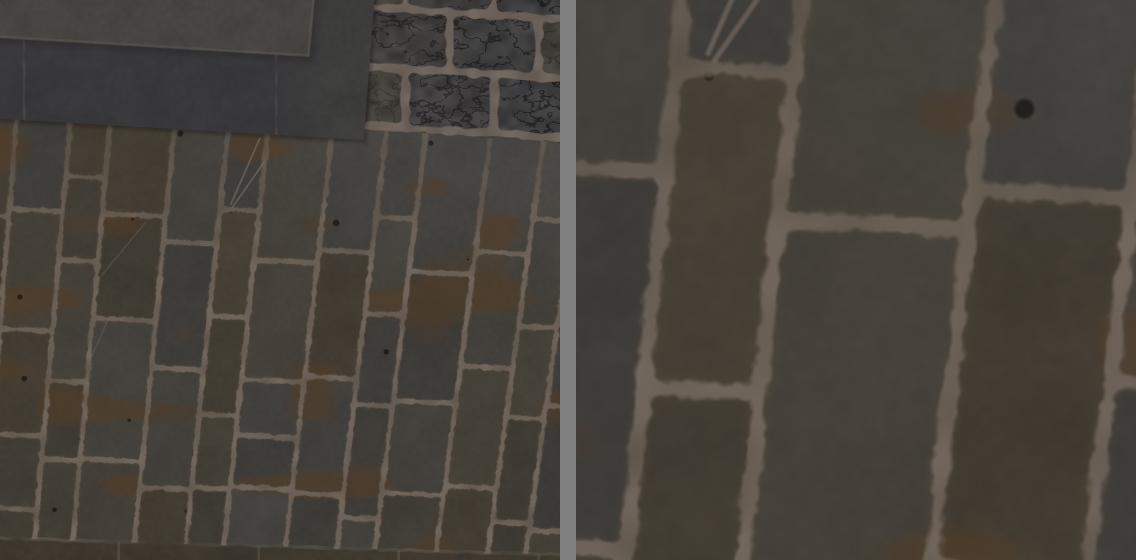
Left, the full canvas; right, a detail of the centre.
Write a three.js fragment shader that draws this texture.

```glsl
// Worn stone paving in leaning columns, below dark steps and a rough block wall.
varying vec2 vUv;

const vec3 WARM_STONE = vec3(0.268, 0.242, 0.203);
const vec3 COOL_STONE = vec3(0.250, 0.248, 0.235);
const vec3 PALE_STONE = vec3(0.285, 0.280, 0.275);
const vec3 STEP_STONE = vec3(0.220, 0.220, 0.232);
const vec3 TREAD_STONE = vec3(0.275, 0.268, 0.258);
const vec3 MORTAR = vec3(0.450, 0.408, 0.370);
const vec3 RUST = vec3(0.340, 0.235, 0.135);
const float LANE_PERIOD = 0.277;

// Hash and noise
float hash(vec2 p) {
  vec3 q = fract(vec3(p.xyx) * 0.1031);
  q += dot(q, q.yzx + 33.33);
  return fract((q.x + q.y) * q.z);
}

float noise(vec2 p) {
  vec2 i = floor(p), f = fract(p);
  f = f * f * (3.0 - 2.0 * f);
  return mix(mix(hash(i), hash(i + vec2(1, 0)), f.x),
             mix(hash(i + vec2(0, 1)), hash(i + vec2(1, 1)), f.x), f.y);
}

float fbm(vec2 p) {
  float sum = 0.0, amp = 0.5;
  for (int i = 0; i < 4; i++) {
    sum += amp * noise(p);
    p = p * 2.03 + 17.0;
    amp *= 0.5;
  }
  return sum;
}

// Distances
float roundBox(vec2 p, vec2 lo, vec2 hi, float r) {
  vec2 q = abs(p - 0.5 * (lo + hi)) - 0.5 * (hi - lo) + r;
  return length(max(q, 0.0)) + min(max(q.x, q.y), 0.0) - r;
}

float segment(vec2 p, vec2 a, vec2 b) {
  vec2 d = b - a;
  return length(p - a - d * clamp(dot(p - a, d) / dot(d, d), 0.0, 1.0));
}

float line(float d, float halfWidth) {
  return 1.0 - smoothstep(halfWidth - 0.001, halfWidth + 0.0015, abs(d));
}

// Position of a cross joint, counted in stone lengths down a column
float crossJoint(float i, float column) {
  return i < 0.0 ? -3.0 : i + step(0.5, i) * 0.3 * (hash(vec2(i + 5.0, column + 40.0)) - 0.5);
}

vec3 paving(vec2 p, float grain) {
  // Undo the lean, then find one of three lane widths
  float dy = p.y - 0.586;
  float u = (p.x + 0.08 * dy) / (1.0 - 0.06 * dy);
  float k = floor(u / LANE_PERIOD), f = fract(u / LANE_PERIOD);
  float lane = step(0.34, f) + step(0.592, f);
  vec2 span = lane < 0.5 ? vec2(0.0, 0.34) : lane < 1.5 ? vec2(0.34, 0.592) : vec2(0.592, 1.0);
  span = (span + k) * LANE_PERIOD;
  float column = 3.0 * k + lane + 10.0;

  // Stones along the column, some cut in two
  float pitch = lane == 1.0 ? 0.174 : 0.213;
  float start = lane < 0.5 ? 0.375 : lane < 1.5 ? 0.316 : 0.384;
  start += (lane > 1.5 ? 0.11 : 0.078) * (1.0 - exp(-1.4 * max(k, 0.0)));
  float t = (p.y - 0.05 * (u - 0.5 * (span.x + span.y)) - start) / pitch;
  float i = max(floor(t), -1.0);
  if (t < crossJoint(i, column)) i -= 1.0;
  else if (t > crossJoint(i + 1.0, column)) i += 1.0;
  float lo = crossJoint(i, column), hi = crossJoint(i + 1.0, column);
  float id = i;
  if (i > 0.5 && hash(vec2(column, i + 71.0)) > 0.76) {
    float cut = mix(lo, hi, 0.52);
    if (t < cut) hi = cut;
    else { lo = cut; id += 0.5; }
  }
  float edge = roundBox(vec2(u, t * pitch), vec2(span.x, lo * pitch), vec2(span.y, hi * pitch), 0.010);
  edge += 0.004 * (noise(p * 90.0) - 0.5) + 0.002 * (noise(p * 240.0) - 0.5);

  // Stone tint, rust stains and pits
  float tone = hash(vec2(column, id * 2.0 + 23.0));
  vec3 col = mix(WARM_STONE, COOL_STONE, tone);
  col = mix(col, PALE_STONE, 0.8 * smoothstep(0.35, 0.8, p.x) * (1.0 - smoothstep(0.3, 0.55, p.y)));
  col *= 0.93 + 0.12 * hash(vec2(id * 2.0 + 9.0, column)) + 0.22 * (grain - 0.47);
  col = mix(col, RUST, 0.5 * smoothstep(0.66, 0.84, noise(p * vec2(9.0, 15.0) + 4.0)));
  vec2 cell = floor(p * 14.0);
  vec2 pit = vec2(hash(cell + 3.0), hash(cell + 57.0)) * 0.6 + 0.2;
  float size = 0.10 * hash(cell + 91.0) * step(0.86, hash(cell + 19.0));
  col *= 1.0 - 0.5 * (1.0 - smoothstep(size * 0.6, size + 0.01, length(fract(p * 14.0) - pit))) * step(0.02, size);

  // Mortar, fainter near the steps, with a stained fringe
  float strength = mix(0.5, 0.88, smoothstep(0.25, 0.5, p.y)) * (0.65 + 0.5 * noise(p * 38.0));
  col = mix(col, vec3(0.31, 0.27, 0.22), 0.4 * smoothstep(-0.011, -0.003, edge));
  return mix(col, MORTAR, clamp(strength, 0.0, 1.0) * smoothstep(-0.0065, -0.0025, edge));
}

vec3 blockWall(vec2 p) {
  vec2 w = vec2(p.x - 0.645, p.y - 0.06 * (p.x - 0.655) - 0.013) / vec2(0.158, 0.106);
  float row = floor(w.y);
  w.x += 0.5 * mod(row, 2.0);
  vec2 id = vec2(floor(w.x), row);
  float edge = roundBox(fract(w) * vec2(0.158, 0.106), vec2(0.0), vec2(0.158, 0.106), 0.016);
  edge += 0.007 * (noise(p * 65.0) - 0.5);
  float rough = mix(0.3, 1.0, hash(id + 31.0));
  float ridge = abs(fbm(p * vec2(32.0, 48.0)) - 0.47);
  vec3 col = mix(WARM_STONE, STEP_STONE, rough) * (0.9 + 0.35 * noise(p * 60.0));
  col *= 1.0 - 0.5 * rough * (1.0 - smoothstep(0.0, 0.05, ridge));
  return mix(col, MORTAR * (0.86 + 0.16 * noise(p * 45.0)), smoothstep(-0.009, -0.005, edge));
}

void main() {
  vec2 p = vec2(vUv.x, 1.0 - vUv.y);
  float grain = 0.6 * fbm(p * 22.0) + 0.4 * fbm(p * 130.0);
  vec3 col = paving(p, grain);

  // Thin pale scratches
  float scratch = min(segment(p, vec2(0.464, 0.247), vec2(0.412, 0.365)),
                      segment(p, vec2(0.472, 0.289), vec2(0.416, 0.369)));
  float faint = min(segment(p, vec2(0.26, 0.397), vec2(0.178, 0.496)),
                    segment(p, vec2(0.195, 0.566), vec2(0.163, 0.638)));
  col = mix(col, MORTAR, 0.7 * line(scratch, 0.0013) + 0.35 * line(faint, 0.001));

  // Lower border course
  float border = p.y - 0.961 - 0.03 * p.x + 0.003 * (noise(p * 60.0) - 0.5);
  vec3 course = WARM_STONE * (0.76 + 0.3 * grain);
  course = mix(course, MORTAR, 0.35 * line(fract((p.x - 0.212) * 4.0 + 0.5) * 0.25 - 0.125, 0.002));
  col = mix(col, course, smoothstep(-0.001, 0.002, border));
  col = mix(col, MORTAR, 0.5 * noise(p * 30.0) * line(border, 0.003));

  // Block wall, upper right
  float wallFoot = p.y - 0.231 - 0.062 * (p.x - 0.65) + 0.004 * (noise(p * 70.0) - 0.5);
  col = mix(col, blockWall(p), 1.0 - smoothstep(-0.001, 0.002, wallFoot));

  // Lower step with faint butt joints, then the upper tread
  float stepEdge = max(p.y - 0.212 - 0.058 * p.x, p.x - 0.668 + 0.075 * p.y);
  vec3 slab = mix(STEP_STONE, COOL_STONE, 0.7 * smoothstep(0.46, 0.62, p.x)) * (0.88 + 0.25 * grain);
  float butt = fract((p.x - 0.043) / 0.45 + 0.5) * 0.45 - 0.225 + 0.002 * (noise(p * 80.0) - 0.5);
  slab = mix(slab, MORTAR, 0.4 * noise(p * 50.0) * line(butt, 0.0015));
  col *= 1.0 - 0.25 * (1.0 - smoothstep(0.0, 0.012, stepEdge));
  col = mix(col, slab, 1.0 - smoothstep(-0.001, 0.0015, stepEdge));
  float treadEdge = max(p.y - 0.068 - 0.061 * p.x, p.x - 0.562 + 0.09 * p.y);
  col *= 1.0 - 0.15 * (1.0 - smoothstep(0.0, 0.02, treadEdge));
  col = mix(col, TREAD_STONE * (0.86 + 0.28 * grain), 1.0 - smoothstep(-0.001, 0.0015, treadEdge));
  col = mix(col, MORTAR, 0.25 * line(treadEdge + 0.003, 0.0015));

  gl_FragColor = vec4(col, 1.0);
}
```
